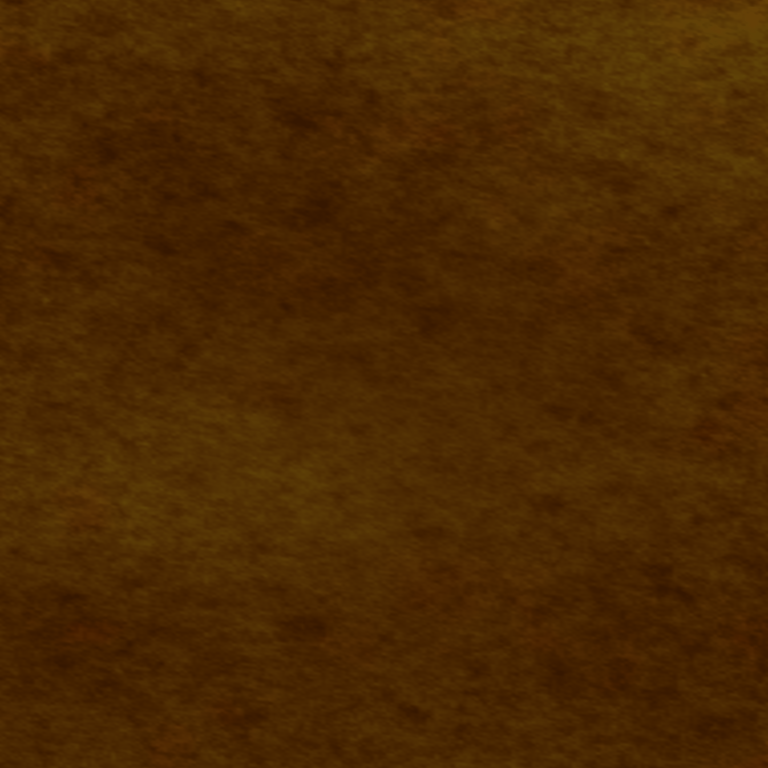
This texture is drawn by a WebGL 1 fragment shader. Its source:

```glsl
precision highp float;
// Dark brown, softly weathered surface like old leather or stained wood.
// Broad light and dark clouds, mottling, soft dark blotches and fine, nearly
// horizontal grain add up to one tone, which is then mapped to colour.
uniform vec2 u_resolution;

float hash(vec2 cell) {
  vec3 h = fract(vec3(cell.xyx) * 0.1031);
  h += dot(h, h.yzx + 33.33);
  return fract((h.x + h.y) * h.z);
}

// Smooth value noise in -1..1
float noise(vec2 p) {
  vec2 cell = floor(p);
  vec2 f = fract(p);
  vec2 w = f * f * (3.0 - 2.0 * f);
  float low = mix(hash(cell), hash(cell + vec2(1.0, 0.0)), w.x);
  float high = mix(hash(cell + vec2(0.0, 1.0)), hash(cell + 1.0), w.x);
  return mix(low, high, w.y) * 2.0 - 1.0;
}

float fbm(vec2 p) {
  float sum = 0.0;
  float amplitude = 0.6;
  for (int octave = 0; octave < 4; octave++) {
    sum += amplitude * noise(p);
    p = mat2(1.95, 0.3, -0.3, 1.95) * p + 17.3;
    amplitude *= 0.55;
  }
  return sum;
}

// Soft elliptical patch of light or shade
float patchAt(vec2 p, vec2 center, vec2 radius) {
  vec2 d = (p - center) / radius;
  return exp(-dot(d, d));
}

// Large uneven lighting
float clouds(vec2 p) {
  float tone = 2.1 * patchAt(p, vec2(0.92, 0.93), vec2(0.40, 0.21));
  tone += 1.1 * patchAt(p, vec2(0.25, 1.0), vec2(0.30, 0.10));
  tone += 1.3 * patchAt(p, vec2(0.28, 0.37), vec2(0.68, 0.13));
  tone += 0.7 * patchAt(p, vec2(0.62, 0.05), vec2(0.20, 0.08));
  tone -= 0.8 * patchAt(p, vec2(0.25, 0.79), vec2(0.28, 0.13));
  tone -= 0.7 * patchAt(p, vec2(0.50, 0.60), vec2(0.40, 0.10));
  tone -= 0.8 * patchAt(p, vec2(0.10, 0.15), vec2(0.50, 0.10));
  tone -= 0.8 * patchAt(p, vec2(0.97, 0.12), vec2(0.25, 0.14));
  return tone + 0.75 * fbm(p * vec2(3.0, 5.0) + 4.0);
}

// Scattered ragged spots: one per cell at most, flattened sideways
float spots(vec2 p, float cells, float share, float size) {
  vec2 g = p * cells;
  float cover = 0.0;
  for (int y = -1; y <= 1; y++) {
    for (int x = -1; x <= 1; x++) {
      vec2 cell = floor(g) + vec2(float(x), float(y));
      vec2 center = cell + vec2(hash(cell + 3.7), hash(cell + 51.2));
      vec2 d = (g - center) * vec2(0.75, 1.15);
      float radius = size * mix(0.5, 1.0, hash(cell + 23.9));
      float strength = step(hash(cell + 77.1), share) * mix(0.4, 1.0, hash(cell + 9.4));
      cover = max(cover, strength * exp(-dot(d, d) / (radius * radius)));
    }
  }
  return cover;
}

void main() {
  vec2 p = gl_FragCoord.xy / u_resolution;
  vec2 slanted = vec2(p.x, p.y + 0.13 * p.x);
  vec2 ragged = p + 0.009 * vec2(noise(p * 55.0), noise(p * 60.0 + 31.0));
  float calm = patchAt(p, vec2(0.55, 0.45), vec2(0.40, 0.30));

  // Mottling and blotches
  float tone = clouds(p) + 0.2;
  tone += mix(0.95, 0.75, calm) * fbm(slanted * vec2(15.0, 24.0));
  tone -= 1.9 * spots(ragged, 16.0, 0.55, 0.27);
  tone -= mix(1.3, 0.8, calm) * spots(ragged + 0.37, 36.0, 0.35, 0.36);

  // Fine streaked grain, calmer near the middle
  float grain = 0.55 * noise(slanted * vec2(48.0, 110.0));
  grain += 0.6 * noise(slanted * vec2(100.0, 215.0) + 7.0);
  grain += 0.45 * noise(slanted * vec2(190.0, 300.0) + 19.0);
  tone += grain * mix(1.35, 0.95, calm);

  // Rare pale flecks
  tone += 2.2 * spots(slanted, 24.0, 0.03, 0.14);

  // Tone to brown, with faint rusty patches
  tone = clamp(tone, -2.8, 3.4);
  vec3 color = vec3(0.284, 0.148, 0.004) + tone * vec3(0.026, 0.026, 0.007);
  color.g += 0.002 * tone * tone;
  float rust = smoothstep(0.15, 0.9, fbm(p * vec2(9.0, 12.0) + 60.0) + 0.3 * grain);
  color += rust * (1.0 - calm) * vec3(0.025, -0.008, 0.0);
  gl_FragColor = vec4(max(color, 0.0), 1.0);
}
```
